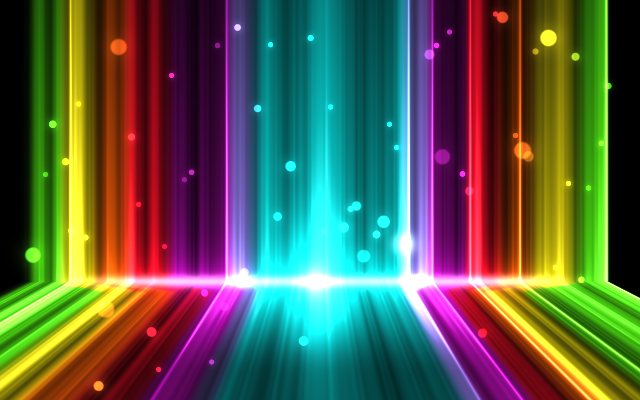
Reproduce this background procedurally as a WebGL 2 fragment shader.

```glsl
#version 300 es
precision highp float;
// Rainbow light curtains meeting a reflective floor at a glowing horizon, with bokeh discs.

#define HORIZON 0.296
#define FLOOR_SPREAD 2.7
#define HUE_CENTER 0.515
#define FLOOR_HUE_SHIFT 0.09
#define BASE_LIGHT 0.38
#define STREAK_GAIN 0.20
#define EDGE_WIDTH 0.0021
#define EDGE_GLOW 0.013
#define DISC_COUNT 64

uniform vec2 u_resolution;
out vec4 outColor;

// Light beams: position, half width, strength
const vec3 BEAMS[16] = vec3[16](
    vec3(0.060, 0.011, 0.55), vec3(0.092, 0.010, 0.45), vec3(0.122, 0.013, 0.75),
    vec3(0.172, 0.010, 0.40), vec3(0.203, 0.014, 0.70), vec3(0.242, 0.012, 0.60),
    vec3(0.375, 0.018, 0.30), vec3(0.418, 0.015, 0.45), vec3(0.510, 0.026, 0.40),
    vec3(0.629, 0.013, 0.60), vec3(0.660, 0.013, 0.55), vec3(0.745, 0.012, 0.95),
    vec3(0.845, 0.028, 0.22), vec3(0.880, 0.014, 0.45), vec3(0.915, 0.010, 0.35),
    vec3(0.938, 0.015, 0.60));

// Crisp curtain borders
const float EDGES[6] = float[6](0.110, 0.354, 0.639, 0.676, 0.735, 0.813);
#define OUTER_EDGE 0.948

float hash(float n) {
    return fract(sin(n * 127.1) * 43758.5);
}

float bell(float x, float width) {
    return exp(-x * x / (width * width));
}

// Distance from the cyan centre along the hue ramp
float hueDistance(float x) {
    float d = abs(x - HUE_CENTER);
    float shift = 0.05 * smoothstep(0.16, 0.24, d) * (1.0 - 0.6 * smoothstep(0.30, 0.45, d));
    return d + shift * step(HUE_CENTER, x);
}

// Cyan, lavender, purple, red, orange, yellow, green
vec3 spectrum(float d) {
    vec3 c = vec3(0.04, 0.84, 0.84);
    c = mix(c, vec3(0.56, 0.48, 0.92), smoothstep(0.103, 0.135, d));
    c = mix(c, vec3(0.78, 0.06, 0.76), smoothstep(0.143, 0.168, d));
    c = mix(c, vec3(1.00, 0.06, 0.16), smoothstep(0.236, 0.264, d));
    c = mix(c, vec3(1.00, 0.38, 0.04), smoothstep(0.300, 0.335, d));
    c = mix(c, vec3(0.90, 0.84, 0.06), smoothstep(0.350, 0.378, d));
    return mix(c, vec3(0.32, 0.92, 0.08), smoothstep(0.405, 0.430, d));
}

// Fine vertical streaks from layered, bent sines
float streaks(float x) {
    float sum = 0.0, freq = 55.0, amp = 0.45;
    for (int i = 0; i < 5; i++) {
        sum += amp * sin(x * freq + 2.0 * sin(x * freq * 0.37 + float(i)));
        freq *= 1.85;
        amp *= 0.82;
    }
    return sum;
}

float beamLight(float x) {
    float light = 0.38 * bell(x - 0.51, 0.12);
    for (int i = 0; i < 16; i++) light += BEAMS[i].z * bell(x - BEAMS[i].x, BEAMS[i].y);
    return light;
}

float borderLight(float x, float edge) {
    float inward = (x - edge) * sign(0.5 - edge);
    float halo = smoothstep(-0.002, 0.001, inward) * exp(-max(inward, 0.0) / EDGE_GLOW);
    return 0.75 * bell(inward, EDGE_WIDTH) + 0.35 * halo;
}

// Scattered soft discs, tinted by the curtain behind them
vec3 bokeh(vec2 uv, float aspect) {
    vec3 sum = vec3(0.0);
    for (int i = 0; i < DISC_COUNT; i++) {
        float n = float(i) + 1.0;
        vec2 center = vec2(0.04 + 0.92 * fract(n * 0.618), 0.02 + 0.96 * hash(n + 7.3));
        float radius = mix(0.007, 0.023, pow(hash(n + 31.7), 3.0));
        float dist = length((uv - center) * vec2(aspect, 1.0));
        float disc = 1.0 - smoothstep(radius * 0.75, radius * 1.1, dist);
        vec3 tint = spectrum(hueDistance(center.x)) + 0.12;
        sum += tint * (disc + 0.2 * bell(dist, radius * 1.7)) * mix(0.3, 0.9, hash(n + 53.1));
    }
    return sum;
}

void main() {
    vec2 uv = gl_FragCoord.xy / u_resolution;
    float aspect = u_resolution.x / u_resolution.y;
    float depth = max(HORIZON - uv.y, 0.0);
    float height = max(uv.y - HORIZON, 0.0) / (1.0 - HORIZON);

    // Floor rays fan outward from the foot of the wall
    float x = 0.5 + (uv.x - 0.5) / (1.0 + FLOOR_SPREAD * depth);
    float d = hueDistance(x);
    float inside = (1.0 - smoothstep(0.455, 0.485, d)) * (1.0 - smoothstep(0.948, 0.953, x));
    float onFloor = smoothstep(0.0, 0.03, depth);
    vec3 tint = spectrum(d + FLOOR_HUE_SHIFT * onFloor * smoothstep(0.08, 0.20, d));

    // Haze dies out up the wall sooner than the beams; the floor dims toward the viewer
    float haze = max(BASE_LIGHT + STREAK_GAIN * streaks(x), 0.03);
    float light = haze * mix(1.35, 0.35, sqrt(height)) + beamLight(x) * mix(1.0, 0.62, height);
    for (int i = 0; i < 6; i++) light += borderLight(x, EDGES[i]) * mix(1.0, 0.55, height);
    light += borderLight(x, OUTER_EDGE);
    float floorEnd = mix(0.36, 0.88, smoothstep(0.10, 0.26, abs(x - 0.5)));
    light *= inside * mix(1.0, floorEnd, smoothstep(0.0, HORIZON * 0.8, depth));
    vec3 color = tint * light + 0.55 * max(light - 0.85, 0.0);

    // Horizon bar and its central flare
    float rise = abs(uv.y - HORIZON);
    float span = smoothstep(0.08, 0.24, uv.x) * (1.0 - smoothstep(0.78, 0.92, uv.x));
    vec3 barTint = spectrum(hueDistance(uv.x));
    color += span * (barTint * 0.65 * exp(-rise / 0.04) + 0.75 * bell(rise, 0.014));
    vec2 flare = (uv - vec2(0.49, HORIZON)) * vec2(aspect, 1.0);
    color += vec3(0.05, 0.5, 0.52) * bell(length(flare * vec2(1.0, 0.55)), 0.085);
    color += 0.6 * bell(length(flare), 0.038);
    vec2 spark = (uv - vec2(0.632, 0.39)) * vec2(aspect, 1.0);
    color += vec3(0.75, 0.9, 1.0) * bell(length(spark), 0.025);

    color += bokeh(uv, aspect);
    outColor = vec4(clamp(color, 0.0, 1.0), 1.0);
}
```
